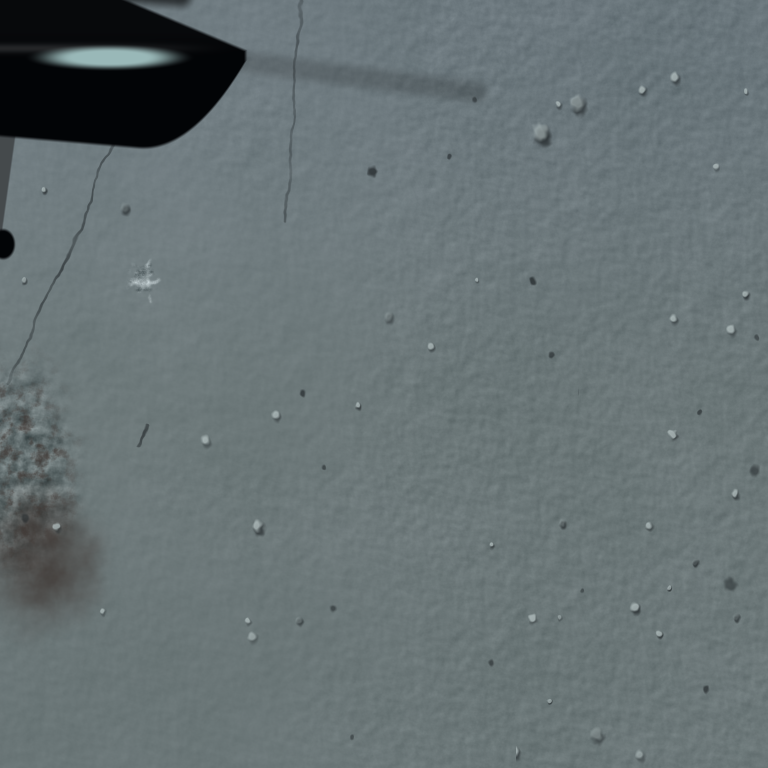
Write a three.js fragment shader that draws this texture.

```glsl
varying vec2 vUv;

const vec3 WALL_LIGHT = vec3(0.442, 0.485, 0.492);
const vec3 WALL_DARK = vec3(0.398, 0.446, 0.448);
const vec3 CHIP_LIGHT = vec3(0.70, 0.75, 0.75);
const vec3 PIT_DARK = vec3(0.13, 0.15, 0.16);
const vec3 RUST = vec3(0.24, 0.205, 0.19);
const vec3 BLADE = vec3(0.008, 0.014, 0.022);
const vec3 GLINT = vec3(0.60, 0.72, 0.72);

vec2 hash2(vec2 p) {
  vec2 q = vec2(dot(p, vec2(127.1, 311.7)), dot(p, vec2(269.5, 183.3)));
  return fract(sin(q) * 43758.545);
}

// Gradient noise, about -0.7 to 0.7
float corner(vec2 cell, vec2 offset, vec2 f) {
  return dot(hash2(cell + offset) * 2.0 - 1.0, f - offset);
}

float noise(vec2 p) {
  vec2 i = floor(p), f = fract(p);
  vec2 u = f * f * f * (f * (f * 6.0 - 15.0) + 10.0);
  vec2 e = vec2(1.0, 0.0);
  return mix(mix(corner(i, e.yy, f), corner(i, e.xy, f), u.x),
             mix(corner(i, e.yx, f), corner(i, e.xx, f), u.x), u.y);
}

float fbm(vec2 p) {
  float sum = 0.0, amp = 0.5;
  for (int k = 0; k < 4; k++) {
    sum += amp * noise(p);
    p = p * 2.03 + 17.3;
    amp *= 0.55;
  }
  return sum;
}

// Relief lit from the upper left
float emboss(vec2 p, float freq) {
  vec2 q = p * freq;
  return fbm(q + vec2(0.16, -0.2)) - fbm(q - vec2(0.16, -0.2));
}

float disc(vec2 p, vec2 center, vec2 radius, float soft) {
  return 1.0 - smoothstep(1.0 - soft, 1.0 + soft, length((p - center) / radius));
}

float line(vec2 p, vec2 a, vec2 b, float width) {
  vec2 d = b - a;
  float t = clamp(dot(p - a, d) / dot(d, d), 0.0, 1.0);
  return 1.0 - smoothstep(0.2 * width, width, length(p - a - d * t));
}

// Scattered chips: x is the bright face, y the shaded pit beside it
vec2 chips(vec2 p, float cells, float amount, float radius) {
  vec2 q = p * cells, base = floor(q), mask = vec2(0.0);
  vec2 warp = 0.5 * radius * vec2(noise(p * 120.0), noise(p * 120.0 + 31.0));
  for (int y = -1; y <= 1; y++) {
    for (int x = -1; x <= 1; x++) {
      vec2 cell = base + vec2(float(x), float(y));
      vec2 pick = hash2(cell + cells), size = hash2(cell + 5.7);
      vec2 center = (cell + 0.1 + 0.8 * hash2(cell + 91.3)) / cells;
      float r = radius * mix(0.5, 1.1, size.x);
      float on = step(pick.x, amount);
      float face = disc(p + warp, center, r * vec2(0.8, 0.9), 0.45);
      float pit = disc(p + warp, center + r * vec2(0.35, -0.6), r * vec2(0.9, 1.1), 0.5);
      mask = max(mask, on * vec2(face * smoothstep(0.25, 0.7, pick.y), pit * mix(0.4, 0.95, size.y)));
    }
  }
  return mask;
}

vec3 wall(vec2 p) {
  float mottling = 0.5 + 0.9 * fbm(p * 5.0) + 0.25 * noise(p * 38.0);
  vec3 color = mix(WALL_DARK, WALL_LIGHT, clamp(mottling, 0.0, 1.0));
  color += vec3(-0.004, -0.002, 0.016) * smoothstep(0.4, 1.0, p.y);
  color += 0.025 * disc(p, vec2(0.1, 0.85), vec2(0.4), 0.8);
  float rough = mix(0.45, 1.0, smoothstep(0.2, 0.75, p.x + 0.5 * noise(p * 4.0)));
  return color + rough * (0.085 * emboss(p, 75.0) + 0.04 * emboss(p, 28.0));
}

vec3 stain(vec3 color, vec2 p) {
  vec2 q = p + 0.05 * vec2(fbm(p * 14.0), fbm(p * 14.0 + 9.0));
  float crumble = disc(q, vec2(0.015, 0.39), vec2(0.075, 0.12), 0.5);
  float rust = disc(q, vec2(0.055, 0.27), vec2(0.06, 0.07), 0.7);
  float flakes = smoothstep(-0.05, 0.3, fbm(p * 48.0));
  color += crumble * (0.45 * emboss(p, 42.0) - 0.03);
  color = mix(color, RUST, crumble * flakes * 0.75);
  return mix(color, RUST, rust * (0.65 + 0.5 * fbm(p * 30.0)));
}

vec3 cracks(vec3 color, vec2 p) {
  vec2 q = p + 0.018 * vec2(fbm(p * 16.0), fbm(p * 16.0 + 4.0));
  float diagonal = max(line(q, vec2(0.145, 0.82), vec2(0.11, 0.72), 0.0025),
                       line(q, vec2(0.11, 0.72), vec2(0.01, 0.5), 0.003));
  float upright = line(q, vec2(0.391, 1.0), vec2(0.373, 0.71), 0.003);
  float nick = line(q, vec2(0.19, 0.445), vec2(0.18, 0.42), 0.003);
  float fade = 0.65 + 0.6 * noise(p * 30.0);
  return mix(color, PIT_DARK, fade * max(max(diagonal * 0.7, upright * 0.5), nick));
}

// Dark blurred blade with a glint, and its hanging strap
vec3 blade(vec3 color, vec2 p) {
  color *= 1.0 - 0.16 * line(p, vec2(0.31, 0.92), vec2(0.62, 0.88), 0.022);
  color *= 1.0 - 0.6 * line(p, vec2(0.17, 1.01), vec2(0.235, 1.005), 0.022);
  float strap = smoothstep(0.0, 0.003, 0.021 - p.x - 0.14 * (0.82 - p.y));
  strap *= smoothstep(0.69, 0.70, p.y) * step(p.y, 0.83);
  color = mix(color, vec3(0.27, 0.29, 0.30), strap);
  color = mix(color, BLADE, disc(p, vec2(0.004, 0.682), vec2(0.015, 0.019), 0.15));
  float top = 1.0 - 0.42 * (p.x - 0.165);
  float curve = max((p.x - 0.18) / 0.14, 0.0);
  float bottom = 0.822 - 0.085 * p.x + 0.125 * curve * curve;
  float edge = min(min(top - p.y, p.y - bottom), 0.321 - p.x);
  float rim = exp(-pow((p.y - 0.937) / 0.006, 2.0)) * smoothstep(0.32, 0.1, p.x);
  vec3 body = BLADE + 0.13 * rim + 0.02 * smoothstep(0.93, 0.96, p.y);
  body = mix(body, GLINT, disc(p, vec2(0.143, 0.925), vec2(0.08, 0.013), 0.4));
  return mix(color, body, smoothstep(-0.002, 0.004, edge));
}

void main() {
  vec2 p = vUv;
  vec3 color = cracks(stain(wall(p), p), p);
  float crowd = smoothstep(0.1, 0.9, p.x);
  vec2 debris = max(chips(p, 11.0, 0.07 + 0.20 * crowd, 0.010),
                    chips(p, 27.0, 0.03 + 0.07 * crowd, 0.0055));
  color = mix(color, PIT_DARK, debris.y * 0.8);
  color = mix(color, CHIP_LIGHT, debris.x * 0.8);
  float splat = disc(p + 0.03 * vec2(noise(p * 90.0), noise(p * 90.0 + 7.0)),
                     vec2(0.185, 0.637), vec2(0.017), 0.4);
  color += splat * (0.08 + 0.7 * emboss(p, 60.0));
  gl_FragColor = vec4(blade(color, p), 1.0);
}
```
